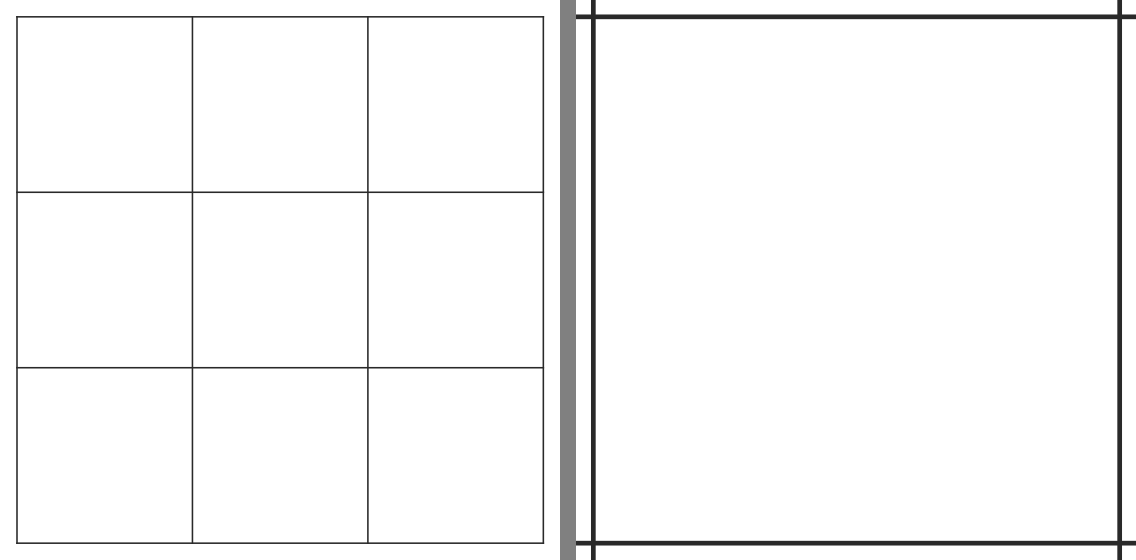
Left: the whole. Right: its middle third, enlarged.
A WebGL 1 fragment shader for this pattern:

```glsl
precision highp float;
// Draws a square grid of thin dark lines on white, closed by an outer frame.
// Each pixel finds its nearest grid line on both axes; line coverage is
// box-filtered over one pixel and clipped to the frame.

uniform vec2 u_resolution;

#define CELLS 3.0
#define PITCH 0.3133
#define CENTER vec2(0.5003, 0.5)
#define LINE_WIDTH 0.0028
#define INK vec3(0.16)
#define PAPER vec3(1.0)

// Share of a pixel inside a shape, from its signed distance (negative inside).
vec2 coverage(vec2 signedDist, float pixel) {
  return clamp(0.5 - signedDist / pixel, 0.0, 1.0);
}

void main() {
  float side = min(u_resolution.x, u_resolution.y);
  float pixel = 1.0 / side;
  vec2 uv = (gl_FragCoord.xy - 0.5 * (u_resolution - side)) * pixel;

  // Grid coordinates: whole numbers 0..CELLS are the lines.
  vec2 grid = (uv - CENTER) / PITCH + 0.5 * CELLS;
  vec2 nearest = clamp(floor(grid + 0.5), 0.0, CELLS);
  vec2 lineDist = abs(grid - nearest) * PITCH - 0.5 * LINE_WIDTH;
  vec2 lines = coverage(lineDist, pixel);

  // Lines stop at the outer edge of the frame.
  vec2 frameDist = abs(uv - CENTER) - 0.5 * (CELLS * PITCH + LINE_WIDTH);
  vec2 inside = coverage(frameDist, pixel);

  // Union of vertical and horizontal lines.
  vec2 strokes = lines * inside.yx;
  float ink = 1.0 - (1.0 - strokes.x) * (1.0 - strokes.y);
  gl_FragColor = vec4(mix(PAPER, INK, ink), 1.0);
}
```
